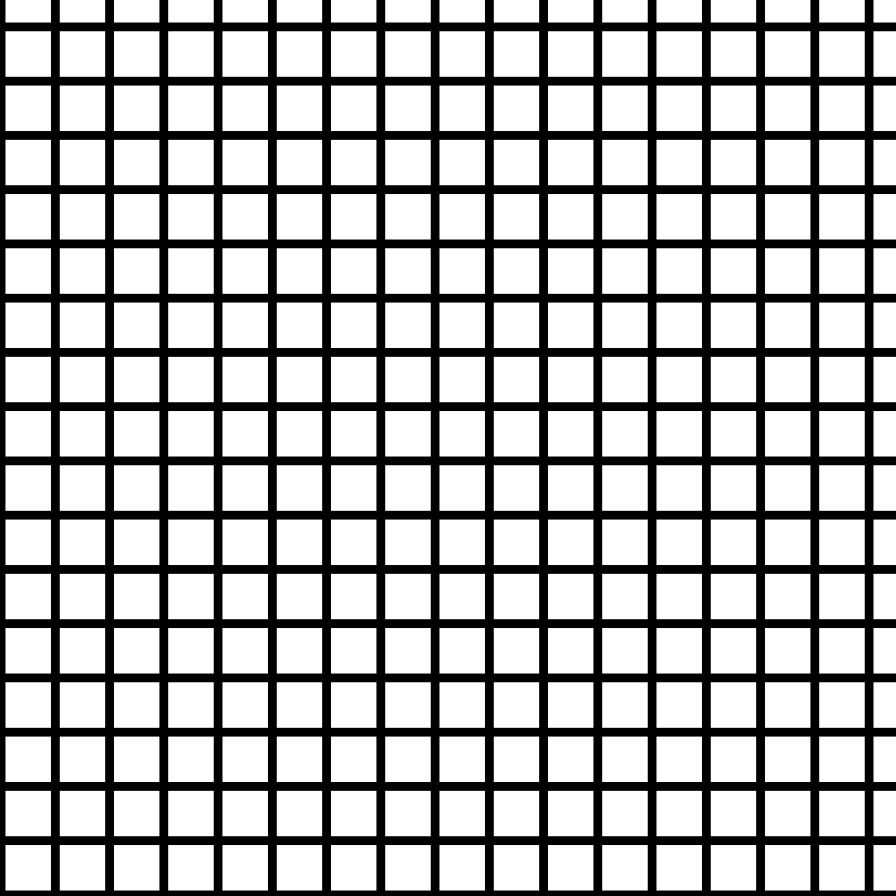
Give the GLSL for this pattern, as a WebGL 1 fragment shader.

```glsl
precision highp float;

// A plain square grid of solid black lines on white, slightly over sixteen
// cells across and down. Each cell is folded with fract so that one distance
// per axis gives the nearest line, which is then drawn with smoothed edges.

uniform vec2 u_resolution;

// Distance to the nearest grid line on each axis, in cells.
vec2 lineDistance(vec2 cell) {
  return abs(fract(cell + 0.5) - 0.5);
}

void main() {
  const float cellCount = 16.516;
  vec2 uv = gl_FragCoord.xy / u_resolution;

  // The first lines sit just inside the left and lower edges.
  vec2 cell = uv * cellCount - 0.02;

  // Antialias over about one pixel, measured in cells.
  vec2 soft = 0.6 * cellCount / u_resolution;
  float halfWidth = 0.081;
  vec2 paper = smoothstep(halfWidth - soft, halfWidth + soft, lineDistance(cell));

  // White remains only where neither axis has a line.
  gl_FragColor = vec4(vec3(paper.x * paper.y), 1.0);
}
```
